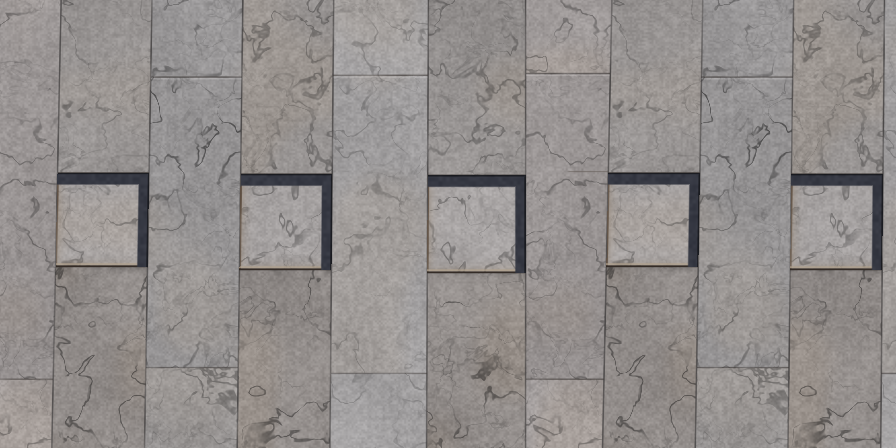
A WebGL 1 fragment shader for this texture:

```glsl
precision highp float;
// Stone cladding: ten tall, slightly leaning columns, every second one with a
// recessed square panel in shadow. Six columns form a group that repeats across;
// each slab gets its own tone, warped noise veins, blotches and grain.
uniform vec2 u_resolution;

float hash(vec2 p) {
  return fract(sin(dot(p, vec2(127.1, 311.7))) * 43758.5453);
}

float noise(vec2 p) {
  vec2 i = floor(p), f = fract(p);
  f = f * f * (3.0 - 2.0 * f);
  return mix(mix(hash(i), hash(i + vec2(1, 0)), f.x),
             mix(hash(i + vec2(0, 1)), hash(i + vec2(1, 1)), f.x), f.y);
}

float fbm(vec2 p) {
  float sum = 0.0, amp = 0.5;
  for (int i = 0; i < 4; i++) {
    sum += amp * noise(p);
    p = p * 2.07 + 17.3;
    amp *= 0.5;
  }
  return sum / 0.9375;
}

// Position of a column within its repeating group of six
float groupIndex(float column) {
  return floor(mod(column + 0.5, 6.0));
}

// Left edge of a column at height y, with uneven widths and lean
float columnEdge(float column, float y) {
  float k = groupIndex(column);
  return 0.126 + column * 0.2049 + 0.0086 * step(3.5, k) + 0.0141 * step(4.5, k)
       + (0.021 - 0.0042 * k) * (y - 0.5);
}

// Thin crack lines along the contours of warped noise
float veins(vec2 p) {
  vec2 warped = p + 0.035 * vec2(noise(p * 21.0), noise(p * 21.0 + 40.0));
  float coarse = 1.0 - smoothstep(0.004, 0.030, abs(fbm(warped * 13.0) - 0.5));
  float fine = 1.0 - smoothstep(0.004, 0.034, abs(fbm(warped * 22.0 + 9.0) - 0.48));
  float patches = smoothstep(0.32, 0.68, noise(p * 14.0 + 5.0));
  return coarse * (0.25 + 0.75 * patches) + 0.6 * fine * (1.0 - patches) * noise(p * 30.0);
}

float stroke(float d, float width, float px) {
  return 1.0 - smoothstep(width - 0.5 * px, width + 0.8 * px, abs(d));
}

void main() {
  vec2 p = gl_FragCoord.xy / u_resolution.y;
  float px = 1.0 / u_resolution.y;

  // Find the column
  float column = -2.0;
  for (int i = -1; i < 10; i++) column += step(columnEdge(float(i), p.y), p.x);
  float k = groupIndex(column);
  float left = p.x - columnEdge(column, p.y);
  float right = columnEdge(column + 1.0, p.y) - p.x;
  bool hasPanel = mod(k, 2.0) < 0.5;
  bool outermost = column < -0.5 || column > 8.5;

  // Find the slab between the two horizontal joints
  float topJoint = hasPanel ? 0.614 - 0.0013 * k : 0.826 + 0.002 * k;
  float lowJoint = hasPanel ? 0.405 - 0.0034 * k : 0.186 - 0.0065 * k;
  if (outermost) topJoint = 2.0;
  float row = step(lowJoint, p.y) + step(topJoint, p.y);
  bool inPanel = hasPanel && row == 1.0;
  vec2 q = vec2(left, p.y) + vec2(k * 3.7, row * 5.3);

  // Slab tone
  vec3 color = vec3(0.610, 0.602, 0.605);
  if (hasPanel) color = row < 0.5 ? vec3(0.578, 0.557, 0.547) : vec3(0.592, 0.577, 0.572);
  if (inPanel) color = vec3(0.660, 0.645, 0.643);
  if (k == 3.0) color += 0.025;
  if (k == 5.0) color += vec3(0.008, -0.004, -0.010);
  color += 0.024 * (hash(vec2(k, row) + 3.0) - 0.5);

  // Blotches, grain and veins
  float blotch = fbm(q * 6.0 + 31.0);
  color += 0.11 * (blotch - 0.5);
  color += vec3(0.012, 0.002, -0.012) * smoothstep(0.5, 0.8, noise(q * 5.0 + 70.0));
  color += 0.075 * (noise(p * 230.0) - 0.5) + 0.05 * (noise(q * 90.0) - 0.5);
  float veinDepth = hasPanel && row < 0.5 ? 0.36 : 0.26;
  if (k == 1.0) veinDepth += 0.18 * smoothstep(0.58, 0.68, p.y) * step(row, 1.5);
  if (k == 3.0) veinDepth = 0.17;
  color *= 1.0 - veinDepth * veins(q);

  // Joints between slabs
  float wear = 0.45 + 0.5 * noise(p * vec2(30.0, 18.0));
  float side = stroke(min(left, right), 0.0014, px);
  color = mix(color, vec3(0.27, 0.26, 0.26), side * wear);
  float seam = max(stroke(p.y - topJoint, 0.0013, px), stroke(p.y - lowJoint, 0.0013, px));
  color = mix(color, vec3(0.26, 0.24, 0.23), seam * (hasPanel ? 0.9 : 0.75 * wear));
  if (!hasPanel) color += 0.07 * stroke(p.y - topJoint + 0.004, 0.0012, px);
  if (column == 5.0) {
    float crack = stroke(p.y - 0.617, 0.0010, px) * smoothstep(0.09, 0.10, left);
    color = mix(color, vec3(0.40, 0.37, 0.35), 0.6 * crack);
  }

  // Grime below the panels
  if (hasPanel && row < 0.5)
    color *= 1.0 - 0.22 * exp(-(lowJoint - p.y) * 70.0) * noise(p * vec2(60.0, 25.0));

  // Recessed panel: rusty rim, pale sill, then the cast shadow
  if (inPanel) {
    float rim = min(left, p.y - lowJoint);
    color = mix(color, vec3(0.56, 0.49, 0.41), 0.55 * exp(-rim * 110.0));
    color = mix(color, vec3(0.36, 0.30, 0.25), stroke(left, 0.0030, px) * wear);
    color = mix(color, vec3(0.70, 0.64, 0.56), 0.7 * stroke(p.y - lowJoint - 0.0055, 0.0016, px));
    color = mix(color, vec3(0.20, 0.17, 0.15), stroke(p.y - lowJoint, 0.0022, px));
    float shade = max(1.0 - smoothstep(0.026 - px, 0.026 + px, topJoint - p.y),
                      1.0 - smoothstep(0.023 - px, 0.023 + px, right));
    vec3 shadow = vec3(0.21, 0.22, 0.26) + 0.05 * (noise(p * 120.0) - 0.5);
    color = mix(color, shadow, shade);
    color *= 1.0 - 0.5 * stroke(min(right, topJoint - p.y), 0.0025, px);
  }

  gl_FragColor = vec4(color, 1.0);
}
```
